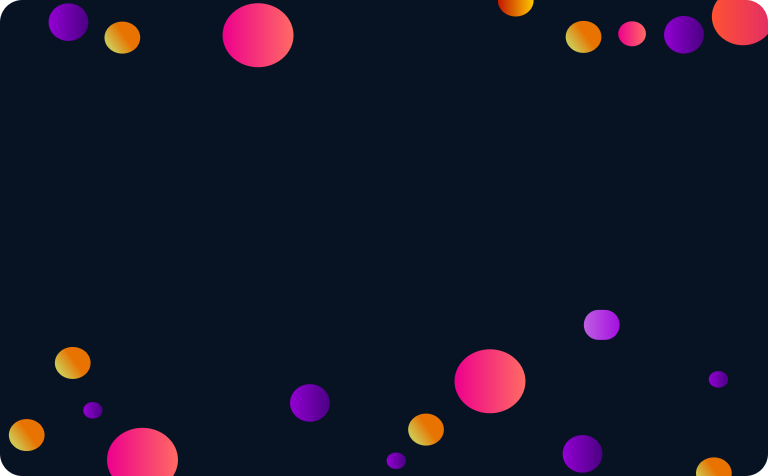
Give the GLSL for this background, as a Shadertoy shader.

```glsl
// Gradient discs scattered along the top and bottom of a dark rounded card.

#define NIGHT       vec3(0.027, 0.072, 0.137)
#define PAGE        vec3(1.0)
#define CORNER      4.7             // card corner radius, percent of height
#define PINK_SIZE   vec2(7.45, 6.72)
#define GOLD_SIZE   vec2(3.75, 3.36)
#define VIOLET_SIZE vec2(4.18, 3.95)
#define DOT_SIZE    vec2(2.03, 1.74)
#define GOLD_FADE   vec2(0.08, 0.58)

// Colour ramp: start and end colours, direction, and range of the fade
struct Ramp { vec3 start; vec3 end; vec2 direction; vec2 fade; };

float coverage(float dist) {
    return clamp(0.5 - dist * iResolution.y / 100.0, 0.0, 1.0);
}

// Offset from a centre given in percent of the canvas, in percent of height
vec2 offsetFrom(vec2 centre, vec2 percent) {
    return (percent - centre) * vec2(iResolution.x / iResolution.y, 1.0);
}

float roundedBox(vec2 p, vec2 halfSize, float radius) {
    vec2 d = abs(p) - halfSize + radius;
    return length(max(d, 0.0)) + min(max(d.x, d.y), 0.0) - radius;
}

float ellipse(vec2 p, vec2 radii) {
    float k = length(p / radii);
    float slope = length(p / (radii * radii));
    return k * (k - 1.0) / max(slope, 0.001);
}

vec3 rampColor(Ramp ramp, vec2 local) {
    float t = 0.5 + 0.5 * dot(local, ramp.direction);
    t = clamp((t - ramp.fade.x) / (ramp.fade.y - ramp.fade.x), 0.0, 1.0);
    return mix(ramp.start, ramp.end, t);
}

void paintDisc(inout vec3 color, vec2 percent, vec2 centre, vec2 radii, Ramp ramp) {
    vec2 p = offsetFrom(centre, percent);
    float mask = coverage(ellipse(p, radii));
    color = mix(color, rampColor(ramp, p / radii), mask);
}

void mainImage(out vec4 fragColor, in vec2 fragCoord) {
    vec2 percent = 100.0 * fragCoord / iResolution.xy;
    vec2 across = vec2(1.0, 0.0);
    vec2 full = vec2(0.0, 1.0);
    vec3 color = NIGHT;

    Ramp pink   = Ramp(vec3(0.93, 0.0, 0.55), vec3(1.0, 0.42, 0.39), across, full);
    Ramp gold   = Ramp(vec3(0.81, 0.77, 0.31), vec3(0.91, 0.45, 0.0), vec2(0.84, 0.54), GOLD_FADE);
    Ramp violet = Ramp(vec3(0.58, 0.0, 0.83), vec3(0.29, 0.0, 0.51), across, full);
    Ramp coral  = Ramp(vec3(1.0, 0.32, 0.20), vec3(0.88, 0.17, 0.41), across, full);
    Ramp amber  = Ramp(vec3(0.76, 0.08, 0.0), vec3(1.0, 0.78, 0.0), across, full);
    Ramp lilac  = Ramp(vec3(0.75, 0.37, 0.89), vec3(0.64, 0.06, 0.87), across, full);

    // Pink discs: centre and scale
    vec3 pinks[4] = vec3[4](vec3(33.6, 92.6, 1.0), vec3(63.8, 19.9, 1.0),
                            vec3(18.55, 3.4, 1.0), vec3(82.3, 92.9, 0.39));
    for (int i = 0; i < 4; i++)
        paintDisc(color, percent, pinks[i].xy, PINK_SIZE * pinks[i].z, pink);

    // Gold discs
    vec2 golds[6] = vec2[6](vec2(15.93, 92.1), vec2(75.98, 92.25), vec2(9.47, 23.75),
                            vec2(3.48, 8.6), vec2(55.47, 9.75), vec2(92.95, 0.55));
    for (int i = 0; i < 6; i++)
        paintDisc(color, percent, golds[i], GOLD_SIZE, gold);

    // Violet discs, then the smaller violet dots
    vec2 violets[7] = vec2[7](vec2(8.92, 95.35), vec2(89.06, 92.7), vec2(40.36, 15.35),
                              vec2(75.85, 4.65), vec2(12.1, 13.8), vec2(51.6, 3.2),
                              vec2(93.55, 20.3));
    for (int i = 0; i < 7; i++)
        paintDisc(color, percent, violets[i], i < 4 ? VIOLET_SIZE : DOT_SIZE, violet);

    // Two warm discs cut by the top edge
    paintDisc(color, percent, vec2(96.75, 96.5), vec2(6.55, 6.0), coral);
    paintDisc(color, percent, vec2(67.15, 99.9), vec2(3.75, 3.36), amber);

    // Lilac pill
    vec2 pillSize = vec2(3.75, 3.15);
    vec2 pill = offsetFrom(vec2(78.35, 31.75), percent);
    color = mix(color, rampColor(lilac, pill / pillSize),
                coverage(roundedBox(pill, pillSize, 3.1)));

    // Rounded card over the page
    vec2 cardHalf = 50.0 * vec2(iResolution.x / iResolution.y, 1.0);
    float card = coverage(roundedBox(offsetFrom(vec2(50.0), percent), cardHalf, CORNER));
    fragColor = vec4(mix(PAGE, color, card), 1.0);
}
```
